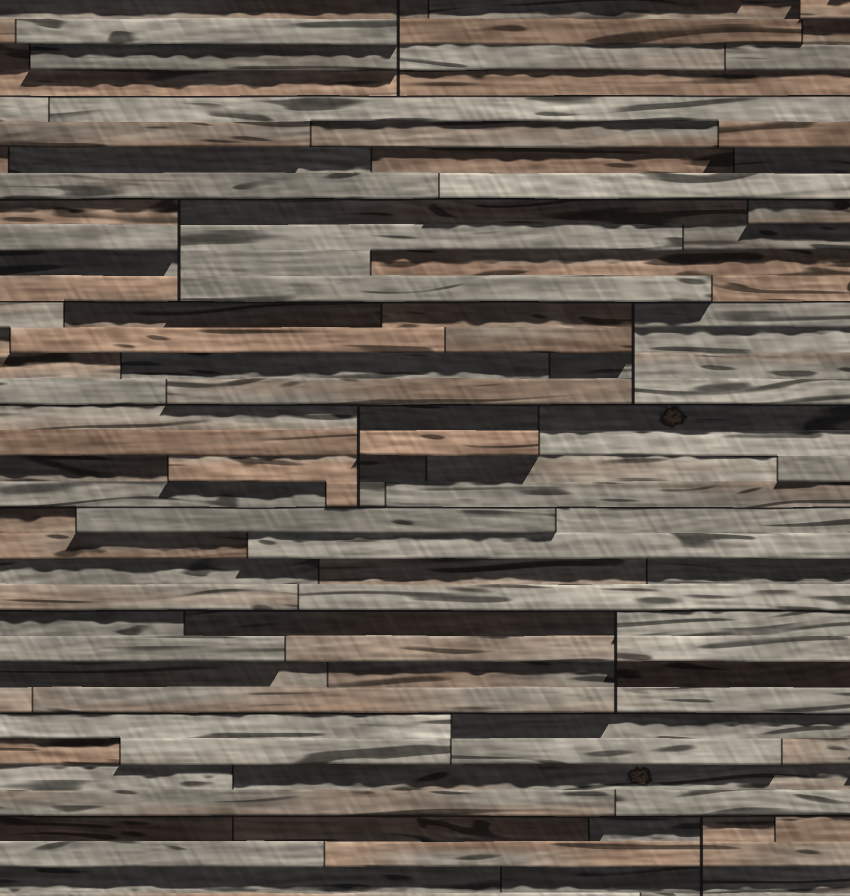
This texture is drawn by a WebGL 1 fragment shader. Its source:

```glsl
precision highp float;
// Cladding of weathered wood strips: 35 rows, grouped in panels of four rows.
// Each strip has a hashed length, depth and tone; protruding strips cast slanted
// shadows on the rows beneath. The grain is stretched noise with rings, saw marks and knots.
uniform vec2 u_resolution;

const float ROW = 0.0287; // strip height, in canvas heights

float hash(vec2 p) {
  vec3 q = fract(p.xyx * 0.1031);
  q += dot(q, q.yzx + 33.33);
  return fract((q.x + q.y) * q.z);
}

float noise(vec2 p) {
  vec2 i = floor(p), f = fract(p);
  f = f * f * (3.0 - 2.0 * f);
  return mix(mix(hash(i), hash(i + vec2(1.0, 0.0)), f.x),
             mix(hash(i + vec2(0.0, 1.0)), hash(i + 1.0), f.x), f.y);
}

// Seed, depth, distance to the panel joint and distance to the strip end
vec4 strip(float row, float x) {
  float joint = mix(0.15, 1.15, hash(vec2(floor(row / 4.0) + 20.0, 7.0)));
  float side = step(joint, x);
  vec2 key = vec2(row + 50.0, side * 17.0);
  float len = mix(0.35, 0.95, hash(key + 3.0));
  float s = (x - joint) / len + hash(key + 61.0);
  float seed = hash(vec2(row * 3.0 + side + 90.0, floor(s) + 40.0));
  float level = floor(hash(vec2(seed * 311.0, row + 12.0)) * 4.0) / 3.0;
  float depth = 0.3 * mod(row, 2.0) + 0.7 * level;
  float end = min(fract(s), 1.0 - fract(s)) * len;
  return vec4(seed, depth, abs(x - joint), end);
}

vec3 wood(vec2 p, float seed) {
  vec2 q = p + seed * vec2(37.0, 91.0);
  float warp = noise(q * vec2(7.0, 28.0));
  float fibre = 0.55 * noise(q * vec2(16.0, 170.0) + 3.0 * warp)
              + 0.45 * noise(q * vec2(45.0, 340.0));
  float slope = mix(-60.0, 60.0, fract(seed * 7.3));
  float rings = 0.5 + 0.5 * sin(q.y * 520.0 + q.x * slope + 16.0 * warp);
  float saw = noise(vec2(q.x * 190.0 + q.y * 110.0, q.y * 35.0));
  float tone = clamp(0.6 * fibre + 0.24 * rings * noise(q * 12.0 + 5.0) + 0.24 * saw, 0.0, 1.0);

  // Silver grey boards, some of them warm brown or stained in patches
  float warmth = fract(seed * 13.7) * 0.75 + 0.4 * noise(q * vec2(5.0, 45.0));
  vec3 grey = mix(vec3(0.38, 0.36, 0.33), vec3(0.78, 0.75, 0.69), tone);
  vec3 brown = mix(vec3(0.36, 0.28, 0.23), vec3(0.76, 0.64, 0.54), tone);
  vec3 col = mix(grey, brown, smoothstep(0.45, 0.85, warmth));
  col *= mix(0.86, 1.12, fract(seed * 29.1));
  col *= 0.9 + 0.2 * noise(q * vec2(9.0, 30.0) + 8.0);

  // Long drying cracks
  float crack = noise(q * vec2(11.0, 150.0) + 4.0 * warp + 9.0);
  return col * (1.0 - 0.5 * smoothstep(0.72, 0.88, crack));
}

// Sparse knots, centred in their row
vec3 addKnot(vec3 col, float x, float row, float f) {
  float cell = floor(x / 0.3);
  float centre = (cell + 0.2 + 0.6 * hash(vec2(cell + 5.0, row))) * 0.3;
  vec2 d = vec2(x - centre, (f - 0.5) * ROW);
  float r = length(d * vec2(0.75, 1.0)) + 0.004 * (noise(d * 260.0 + row) - 0.5);
  float on = step(0.93, hash(vec2(cell + 31.0, row + 9.0)));
  float rim = smoothstep(0.003, 0.0, abs(r - 0.009));
  float core = smoothstep(0.009, 0.007, r);
  col = mix(col, vec3(0.52, 0.41, 0.32) * (0.6 + 0.7 * noise(d * 480.0)), on * core);
  return col * (1.0 - 0.6 * on * rim);
}

vec3 cladding(vec2 p) {
  float wobble = 0.0016 * (noise(vec2(p.x * 14.0, floor(p.y / ROW))) - 0.5);
  float t = (1.008 - p.y + wobble) / ROW; // rows from the top
  float row = floor(t), f = fract(t);
  vec4 here = strip(row, p.x);
  vec3 col = addKnot(wood(p, here.x), p.x, row, f);

  // Worn edges: bright upper arris, dark underside
  float above = strip(row - 1.0, p.x).y, below = strip(row + 1.0, p.x).y;
  float proud = step(0.05, here.y - above), hangs = step(0.05, here.y - below);
  col *= 1.0 + 0.14 * proud * smoothstep(0.14, 0.03, f);
  col *= 1.0 - 0.5 * hangs * smoothstep(0.88, 1.0, f);

  // Shadows of the three rows above, light from the upper right
  float lit = 1.0;
  float rough = 0.22 * (noise(p * vec2(60.0, 190.0)) - 0.5);
  for (int k = 0; k < 3; k++) {
    float drop = f + float(k);
    float over = strip(row - 1.0 - float(k), p.x + drop * ROW * 0.6).y - here.y;
    float open = smoothstep(-0.07, 0.05, drop - over * 1.6 + rough);
    lit = min(lit, mix(1.0, open, step(0.05, over)));
  }
  col *= mix(vec3(0.31, 0.31, 0.33), vec3(1.0), lit);

  // Strip ends, panel joints and the seam over each panel
  col *= 1.0 - 0.6 * smoothstep(0.0016, 0.0004, here.w);
  float seam = step(mod(row, 4.0), 0.5) * smoothstep(0.1, 0.03, f);
  float gap = max(seam, smoothstep(0.0024, 0.001, here.z));
  return mix(col, vec3(0.06, 0.055, 0.055), 0.88 * gap);
}

void main() {
  vec3 sum = vec3(0.0);
  for (int i = 0; i < 4; i++) { // 2 by 2 samples smooth every edge
    vec2 offset = vec2(mod(float(i), 2.0), floor(float(i) / 2.0)) * 0.5 - 0.25;
    sum += cladding((gl_FragCoord.xy + offset) / u_resolution.y);
  }
  gl_FragColor = vec4(sum / 4.0, 1.0);
}
```
